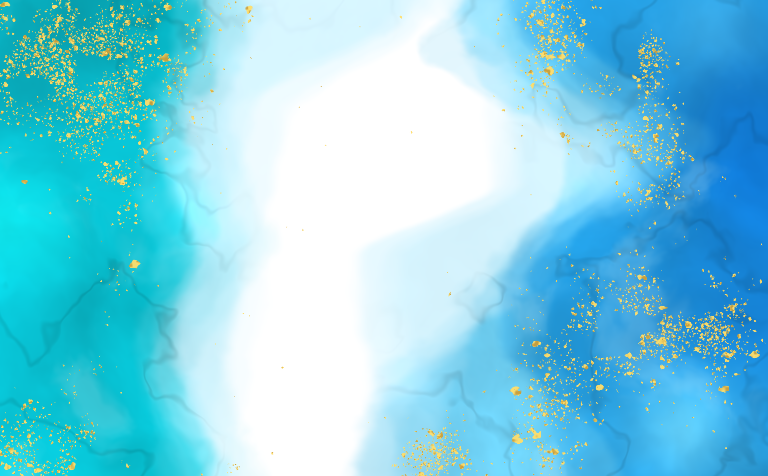
This background is drawn by a Shadertoy shader. Its source:

```glsl
// Alcohol-ink wash: turquoise and blue pigment around a white centre, with gold flakes.

const vec2 CANVAS = vec2(1.61, 1.0);
const vec3 PAPER = vec3(1.0);
const vec3 MIST = vec3(0.84, 0.96, 1.0);
const vec3 AQUA = vec3(0.50, 0.88, 0.95);
const vec3 TURQUOISE = vec3(0.03, 0.80, 0.87);
const vec3 BRIGHT_CYAN = vec3(0.06, 0.90, 0.92);
const vec3 TEAL = vec3(0.03, 0.63, 0.69);
const vec3 SKY = vec3(0.40, 0.81, 0.96);
const vec3 AZURE = vec3(0.14, 0.62, 0.88);
const vec3 COBALT = vec3(0.05, 0.43, 0.78);
const vec3 GOLD_DARK = vec3(0.80, 0.62, 0.22);
const vec3 GOLD_LIGHT = vec3(1.0, 0.87, 0.42);
const int WASH_LAYERS = 5;
const int FLAKE_LAYERS = 8;
const float VEIN_STRENGTH = 0.09;

vec3 hash3(vec2 p) {
    vec3 q = fract(vec3(p.xyx) * vec3(0.1031, 0.1030, 0.0973));
    q += dot(q, q.yxz + 33.33);
    return fract((q.xxy + q.yzz) * q.zyx);
}

float noise(vec2 p) {
    vec2 i = floor(p), f = fract(p);
    f = f * f * (3.0 - 2.0 * f);
    float low = mix(hash3(i).x, hash3(i + vec2(1, 0)).x, f.x);
    float high = mix(hash3(i + vec2(0, 1)).x, hash3(i + 1.0).x, f.x);
    return mix(low, high, f.y);
}

float fbm(vec2 p) {
    float sum = 0.0, amp = 0.5;
    for (int i = 0; i < 5; i++) {
        sum += amp * noise(p);
        p = mat2(1.6, 1.2, -1.2, 1.6) * p + 7.3;
        amp *= 0.5;
    }
    return sum;
}

float glow(vec2 p, vec2 centre, vec2 radius) {
    vec2 q = (p - centre) / radius;
    return exp(-dot(q, q));
}

// Overlapping translucent sheets; d is positive inside the pigment.
float wash(float d, vec2 p, float spread) {
    float cover = 0.0;
    for (int i = 0; i < WASH_LAYERS; i++) {
        float k = float(i);
        float ragged = fbm(p * 4.0 + k * 17.1) - 0.5;
        float shift = k / float(WASH_LAYERS - 1) - 0.5;
        cover += smoothstep(-0.02, 0.02, d + spread * (1.6 * ragged + shift));
    }
    return cover / float(WASH_LAYERS);
}

// How thickly the gold is strewn.
float goldDensity(vec2 p) {
    float left = glow(p, vec2(0.16, 0.87), vec2(0.19, 0.12))
        + 0.8 * glow(p, vec2(0.22, 0.65), vec2(0.06, 0.15))
        + 0.5 * glow(p, vec2(0.38, 0.90), vec2(0.05, 0.08))
        + 0.8 * glow(p, vec2(0.07, 0.04), vec2(0.10, 0.07))
        + 0.6 * glow(p, vec2(0.19, 0.16), vec2(0.04, 0.06));
    float right = 0.7 * glow(p, vec2(1.14, 0.93), vec2(0.07, 0.09))
        + 0.9 * glow(p, vec2(1.25, 0.76), vec2(0.09, 0.06))
        + 0.9 * glow(p, vec2(1.35, 0.87), vec2(0.05, 0.07))
        + 0.8 * glow(p, vec2(1.38, 0.65), vec2(0.06, 0.07))
        + glow(p, vec2(1.33, 0.31), vec2(0.13, 0.09))
        + glow(p, vec2(1.50, 0.29), vec2(0.06, 0.08))
        + 0.6 * glow(p, vec2(1.16, 0.14), vec2(0.07, 0.10));
    float foot = glow(p, vec2(0.92, 0.04), vec2(0.06, 0.05))
        + 0.7 * glow(p, vec2(0.47, 0.02), vec2(0.03, 0.02));
    return (left + right + foot) * smoothstep(0.25, 0.65, noise(p * 22.0));
}

vec3 addGold(vec3 col, vec2 p, float pixel) {
    for (int i = 0; i < FLAKE_LAYERS; i++) {
        float k = float(i), scale = 30.0 + 15.0 * k;
        float turn = 0.7 * k;
        mat2 rot = mat2(cos(turn), sin(turn), -sin(turn), cos(turn));
        vec2 q = rot * p * scale + 31.0 * k;
        vec2 cell = floor(q);
        vec3 rnd = hash3(cell + 100.0), look = hash3(cell + 211.0);
        vec2 centre = cell + 0.3 + 0.4 * rnd.xy;
        float chance = goldDensity((centre - 31.0 * k) * rot / scale);
        float radius = mix(0.10, 0.30, look.x * look.x);
        float crumple = 0.35 * (noise(q * 5.0) - 0.5);
        float d = (length((q - centre) * vec2(1.0, 1.0 + 0.7 * look.y)) - radius + crumple) / scale;
        float flake = smoothstep(pixel, -pixel, d) * step(rnd.z, 0.62 * chance);
        col = mix(col, mix(GOLD_DARK, GOLD_LIGHT, smoothstep(0.1, 0.6, noise(q * 4.0 + 9.0))), flake * 0.95);
    }
    return col;
}

void mainImage(out vec4 fragColor, in vec2 fragCoord) {
    vec2 p = fragCoord / iResolution.xy * CANVAS;
    vec2 flow = vec2(fbm(p * 3.0 + 4.0), fbm(p * 3.0 + 23.0)) - 0.5;
    vec2 w = p + 0.22 * flow;
    float x = p.x, y = p.y, grain = fbm(w * 5.0 + 51.0);

    // Borders of each pigment as x positions along the height
    float leftMist = 0.44 + 0.14 * y + 0.3 * smoothstep(0.75, 1.0, y);
    float leftInk = 0.41 + 0.035 * cos(12.57 * (y - 0.96));
    float rightMist = mix(0.79, 1.06, smoothstep(0.46, 0.62, y)) - 0.12 * smoothstep(0.85, 1.0, y);
    float rightSky = 0.82 + 0.38 * smoothstep(0.1, 0.6, y) - 0.17 * smoothstep(0.65, 0.9, y);
    float rightDeep = 1.09 + 0.29 * glow(p, vec2(x, 0.70), vec2(0.17)) + 0.6 * max(0.25 - y, 0.0);

    // Turquoise side
    vec3 leftColor = mix(TURQUOISE, TEAL, 0.9 * glow(w, vec2(0.08, 0.92), vec2(0.27, 0.24)));
    leftColor = mix(leftColor, TEAL, 0.65 * glow(w, vec2(0.10, 0.27), vec2(0.20, 0.17)));
    leftColor = mix(leftColor, BRIGHT_CYAN, 0.9 * glow(w, vec2(0.0, 0.53), vec2(0.13, 0.12)));
    vec3 col = mix(PAPER, MIST, wash(leftMist - x, w, 0.09));
    col = mix(col, AQUA, 0.75 * wash(leftInk + 0.03 - x, w + 3.0, 0.13));
    col = mix(col, leftColor, wash(leftInk - 0.04 - x, w + 8.0, 0.12));

    // Blue side
    vec3 deepColor = mix(AZURE, COBALT, 0.9 * glow(w, vec2(1.60, 0.66), vec2(0.22, 0.30)));
    deepColor = mix(deepColor, COBALT, 0.5 * glow(w, vec2(1.58, 0.33), vec2(0.25, 0.16)));
    deepColor = mix(deepColor, SKY, 0.35 * glow(w, vec2(1.50, 0.93), vec2(0.12, 0.12)));
    deepColor = mix(deepColor, SKY, 0.85 * glow(w, vec2(1.43, 0.05), vec2(0.13, 0.11)));
    col = mix(col, MIST, wash(x - rightMist, w + 13.0, 0.08));
    col = mix(col, SKY, 0.92 * wash(x - rightSky, w + 19.0, 0.17));
    col = mix(col, deepColor, wash(x - rightDeep, w + 29.0, 0.13));
    col = mix(col, MIST, 0.5 * glow(w, vec2(1.22, 0.68), vec2(0.10, 0.09)));

    // Pigment mottling and fine veins, stronger where there is more ink
    float ink = smoothstep(0.0, 0.6, 1.0 - col.r);
    float vein = 1.0 - smoothstep(0.0, 0.025, abs(fbm(w * 3.5 + 77.0) - 0.5));
    col *= 1.0 + ink * (0.35 * (grain - 0.5) - VEIN_STRENGTH * vein);
    col = mix(col, MIST, 0.22 * ink * smoothstep(0.52, 0.75, fbm(w * 6.0 + 91.0)));

    col = addGold(col, p, 0.7 / iResolution.y);
    fragColor = vec4(clamp(col, 0.0, 1.0), 1.0);
}
```
